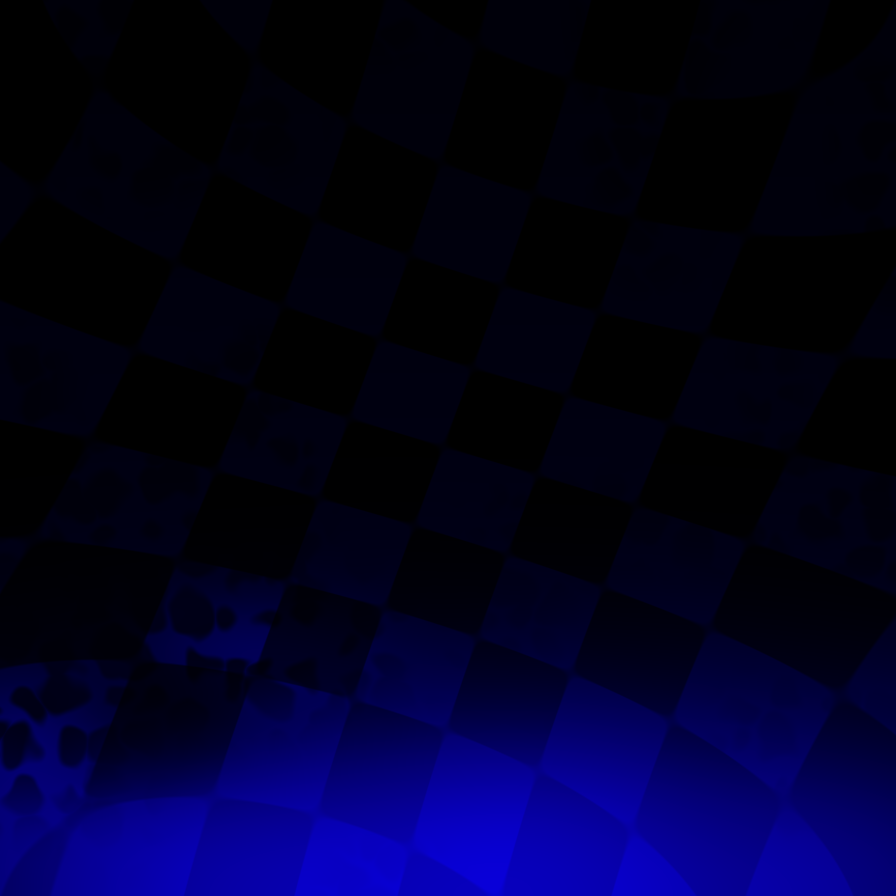
Give the GLSL for this background, as a Shadertoy shader.

```glsl
vec2 hash22(vec2 p) {
    vec3 q = fract(vec3(p.xyx) * vec3(0.1031, 0.1030, 0.0973));
    q += dot(q, q.yzx + 33.33);
    return fract((q.xx + q.yz) * q.zy);
}

float valueNoise(vec2 p) {
    vec2 cell = floor(p), f = fract(p);
    f = f * f * (3.0 - 2.0 * f);
    return mix(mix(hash22(cell).x, hash22(cell + vec2(1, 0)).x, f.x),
               mix(hash22(cell + vec2(0, 1)).x, hash22(cell + vec2(1, 1)).x, f.x), f.y);
}

// Scattered round holes: 0 inside a hole, 1 on the web between them
float craterWeb(vec2 p) {
    vec2 cell = floor(p);
    float web = 1.0;
    for (int y = -1; y <= 1; y++)
    for (int x = -1; x <= 1; x++) {
        vec2 id = cell + vec2(x, y);
        vec2 center = id + 0.15 + 0.7 * hash22(id);
        float radius = mix(0.22, 0.55, hash22(id + 57.0).x);
        web = min(web, smoothstep(-0.14, 0.1, length(p - center) - radius));
    }
    return web;
}

// Tilted grid whose tiles widen away from the centre
vec2 bentGrid(vec2 p) {
    vec2 sq = p * p;
    float u = 0.05 + p.x * (4.335 - 0.87 * sq.x + 0.02 * sq.y)
            - p.y * (1.604 - 0.3 * sq.x - 0.16 * sq.y);
    float v = p.x * (1.545 - 0.3 * sq.x - 0.1 * sq.y)
            + p.y * (5.15 - 1.3 * sq.x - sq.y);
    return vec2(u, v);
}

float softSpot(vec2 p, vec2 center, vec2 size) {
    vec2 d = (p - center) / size;
    return exp(-dot(d, d));
}

void mainImage(out vec4 fragColor, in vec2 fragCoord) {
    vec2 uv = fragCoord / iResolution.xy;

    // Checkerboard
    vec2 wave = sin(3.14159 * bentGrid(uv * 2.0 - 1.0));
    float lightTile = smoothstep(-0.03, 0.03, -wave.x * wave.y);

    // Pitted surface, visible in patches
    vec2 warp = vec2(valueNoise(uv * 40.0), valueNoise(uv * 40.0 + 19.0)) - 0.5;
    float web = craterWeb(uv * 21.0 + warp * 0.5);
    float patches = smoothstep(0.35, 0.75, valueNoise(uv * 7.0 + 4.0));
    float tileBlue = mix(0.07, 0.038, smoothstep(0.35, 1.0, uv.y));
    float blue = lightTile * tileBlue * mix(1.0, 0.55 + 0.45 * web, patches);

    // Glow from below, with a shaded pocket on the left
    float glow = 0.8 * softSpot(uv, vec2(0.51, 0.0), vec2(0.67, 0.205));
    glow *= 1.0 - 0.65 * softSpot(uv, vec2(0.14, 0.22), vec2(0.17, 0.09));
    glow *= 0.94 + 0.12 * valueNoise(uv * vec2(5.0, 9.0));
    float tileContrast = mix(0.72, 0.95, smoothstep(0.1, 0.5, glow));
    blue += glow * mix(tileContrast, 1.0, lightTile);

    // Lit web at the lower left
    float webLight = softSpot(uv, vec2(0.27, 0.275), vec2(0.13, 0.06))
                   + softSpot(uv, vec2(0.03, 0.18), vec2(0.09, 0.07));
    blue *= 1.0 - 0.45 * min(webLight, 1.0) * (1.0 - web);
    blue += 0.17 * webLight * web * mix(0.35, 1.0, lightTile);

    fragColor = vec4(blue * 0.04 * smoothstep(0.1, 0.6, blue), 0.0, blue, 1.0);
}
```
